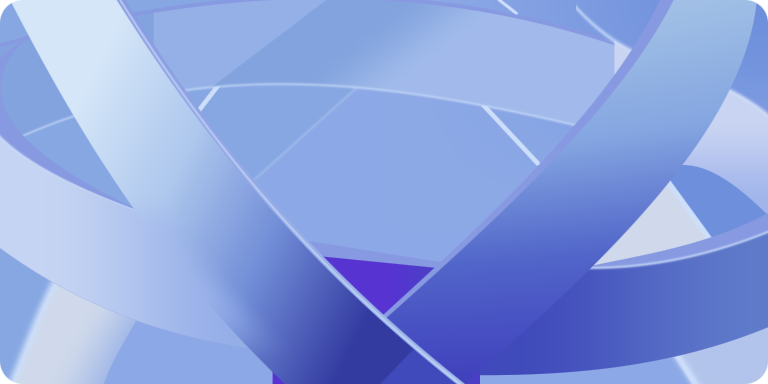
Give the GLSL for this background, as a Shadertoy shader.

```glsl
// Draws interlaced satin ribbons and glassy rings in pale blue on a rounded card.

const vec3 SKY = vec3(.55, .66, .90);
const vec3 SKY_DEEP = vec3(.43, .56, .86);
const vec3 RIM = vec3(.53, .60, .88);
const vec3 GLINT = vec3(.80, .87, .98);
const vec3 PEARL = vec3(.81, .85, .92);
const vec3 GLASS = vec3(.51, .64, .87);
const vec3 GLASS_LIGHT = vec3(.63, .73, .92);
const vec3 VIOLET = vec3(.34, .20, .82);
const vec3 INDIGO = vec3(.25, .29, .73);
const float CORNER = .06;
const float RIM_WIDTH = .022;
const float LINE = .004;

// Cubic through four values evenly spaced from a to b
float curve(float t, float a, float b, vec4 v) {
  float u = 3. * (t - a) / (b - a), r = u - 1., s = u - 2., q = u - 3.;
  return dot(v, vec4(-r * s * q / 6., u * s * q / 2., -u * r * q / 2., u * r * s / 6.));
}

// Four evenly spaced colours
vec3 ramp(float t, vec3 a, vec3 b, vec3 c, vec3 d) {
  vec3 u = clamp(t * 3. - vec3(0, 1, 2), 0., 1.);
  return mix(mix(mix(a, b, u.x), c, u.y), d, u.z);
}

// Antialiased fill where d is positive
void fill(inout vec3 col, vec3 ink, float d) {
  col = mix(col, ink, clamp(d / max(fwidth(d), 1e-5) + .5, 0., 1.));
}

// Soft highlight along d = 0
void shine(inout vec3 col, float d, float width, float amount) {
  col = mix(col, GLINT, amount * exp(-d * d / (width * width)));
}

// Distance to the line a-b, positive on its left
float side(vec2 p, vec2 a, vec2 b) {
  vec2 e = normalize(b - a);
  return e.x * (p.y - a.y) - e.y * (p.x - a.x);
}

void rod(inout vec3 col, vec2 p, vec2 a, vec2 b, float width) {
  vec2 e = b - a;
  float t = clamp(dot(p - a, e) / dot(e, e), 0., 1.);
  fill(col, GLINT, width - length(p - a - e * t));
}

void backRing(inout vec3 col, vec2 p) {
  // Glass sheet and rods
  float sheet = min(side(p, vec2(.66, .53), vec2(.91, .755)), .95 - p.x);
  fill(col, GLASS + .015, sheet);
  shine(col, sheet, LINE, .25);
  rod(col, p, vec2(.52, .715), vec2(.57, .78), .006);
  rod(col, p, vec2(1.26, .725), vec2(1.4, .575), .006);
  rod(col, p, vec2(1.3, 1), vec2(1.345, .965), LINE);
  // Curved band with diagonal reflections
  float low = p.y - curve(p.x, .052, 1.497, vec4(.643, .771, .763, .674));
  float high = curve(p.x, .052, 1.635, vec4(.896, .995, .995, .875)) - p.y;
  float streak = side(p, vec2(.56, .78), vec2(.85, 1));
  vec3 glass = mix(GLASS_LIGHT, GLASS, smoothstep(-.3, -.12, streak));
  fill(glass, vec3(.58, .69, .90), min(streak, p.x - .4));
  fill(col, glass, min(min(low, high), 1.75 - p.x));
  shine(col, low, LINE, .55);
  fill(col, RIM, .005 - abs(high));
}

void rightRing(inout vec3 col, vec2 p) {
  float right = step(1.5, p.x);
  // Pale inside face
  float high = curve(p.x, 1.823, 2., vec4(.797, .773, .742, .70)) - p.y;
  float low = p.y - curve(p.x, 1.771, 2., vec4(.57, .555, .508, .44));
  vec3 face = mix(vec3(.63, .71, .92), vec3(.79, .83, .95), smoothstep(.46, .7, p.y));
  fill(col, SKY_DEEP, min(min(-low, p.x - 1.6), p.y - .2));
  fill(col, face, min(min(high, low), p.x - 1.6));
  shine(col, high, .007, .7 * right);
  // Pearl tabs
  float tab = side(p, vec2(1.844, .383), vec2(1.74, .526));
  fill(col, PEARL, min(min(tab, .54 - p.y), min(p.x - 1.45, p.y - .2)));
  rod(col, p, vec2(1.74, .526), vec2(1.85, .375), .007);
  float foot = side(p, vec2(1.758, .068), vec2(1.802, 0));
  fill(col, vec3(.70, .77, .92), min(foot, .2 - p.y));
  shine(col, foot - .008, .011, step(p.y, .2));
  // Dark outer face with raised rim
  float base = p.y - curve(p.x, 1.224, 2., vec4(.023, .031, .068, .148));
  float crest = curve(p.x, 1.536, 2., vec4(.302, .3125, .344, .396)) - p.y;
  float top = curve(p.x, 1.536, 2., vec4(.307, .339, .38, .445)) - p.y;
  base = min(base, p.x - 1.2);
  fill(col, RIM, min(base, top));
  fill(col, mix(INDIGO, vec3(.37, .48, .79), smoothstep(1.3, 2., p.x)), min(base, crest));
  shine(col, crest, LINE, .7 * right);
}

void leftRing(inout vec3 col, vec2 p, vec3 face) {
  // Pearl tab
  float edge = p.x - curve(p.y, .26, 0., vec4(.14, .10, .065, .03));
  float end = curve(p.y, .26, 0., vec4(.41, .36, .31, .27)) - p.x;
  fill(col, mix(SKY, PEARL, smoothstep(-.1, .15, end)), min(min(edge, end), .35 - p.y));
  shine(col, edge, .013, .8 * step(p.y, .35));
  // Lilac rim around the opening, then the outer face
  float hole = curve(p.y, .896, .466, vec4(.065, .003, .10, .333)) - p.x;
  float lip = curve(p.y, .896, .458, vec4(.021, -.057, .047, .339)) - p.x;
  float base = p.y - curve(p.x, 0., .781, vec4(.354, .203, .117, .076));
  float body = min(min(base, .85 - p.x), .85 + .8 * p.x - p.y);
  fill(col, RIM, min(body, hole));
  fill(col, face, min(body, lip));
  shine(col, lip, .006, .6 * step(abs(p.y - .6), .15));
}

void mainImage(out vec4 fragColor, in vec2 fragCoord) {
  vec2 p = fragCoord / iResolution.y, mid = .5 * iResolution.xy / iResolution.y;
  vec3 col = mix(SKY, SKY_DEEP, smoothstep(1., 2., p.x) * smoothstep(.4, 1., p.y));
  vec3 face = mix(vec3(.77, .83, .95), vec3(.58, .68, .91), smoothstep(.1, .65, p.x));
  backRing(col, p);
  rightRing(col, p);
  leftRing(col, p, face);

  // Violet hollow between the ribbons
  float hollow = .416 - .1 * p.x - p.y, gap = .27 - abs(p.x - .98);
  fill(col, RIM, min(gap, hollow + .085 - .06 * p.x));
  fill(col, mix(VIOLET, INDIGO, .5 * smoothstep(1., 1.13, p.x)), min(gap, hollow));

  // Ribbon rising to the right
  float left = p.x - curve(p.y, 1., 0., vec4(1.719, 1.49, 1.164, .8));
  float right = curve(p.y, 1., 0., vec4(1.971, 1.844, 1.57, 1.211)) - p.x;
  vec3 satin = ramp(1. - p.y + .25 * (.12 - right) * p.y, vec3(.63, .75, .90),
    vec3(.52, .65, .88), vec3(.32, .40, .79), vec3(.25, .25, .74));
  fill(satin, RIM, RIM_WIDTH * (.6 + p.y) - left);
  fill(col, satin, min(left, right));

  // Ribbon falling from the left, on top
  left = p.x - curve(p.y, 1., 0., vec4(.026, .211, .44, .742));
  right = curve(p.y, 1., 0., vec4(.326, .555, .841, 1.211)) - p.x;
  satin = ramp((p.x - .5 * p.y + .16) / 1.03, vec3(.83, .90, .97),
    vec3(.68, .78, .93), vec3(.44, .55, .84), vec3(.20, .23, .63));
  float blend = smoothstep(.05, .25, p.y) * (1. - smoothstep(.4, .5, p.y));
  satin = mix(satin, face, blend * (1. - smoothstep(0., .13, left)));
  fill(satin, INDIGO, min(-side(p, vec2(.99, 0), vec2(1.08, .094)), .12 - p.y));
  fill(satin, mix(GLASS_LIGHT, RIM, p.y), RIM_WIDTH - right);
  fill(col, satin, min(left, right));
  shine(col, right - RIM_WIDTH * .6, LINE, .65);

  // Rounded card
  vec2 q = abs(p - mid) - mid + CORNER;
  fill(col, vec3(1), length(max(q, 0.)) + min(max(q.x, q.y), 0.) - CORNER);
  fragColor = vec4(col, 1);
}
```
